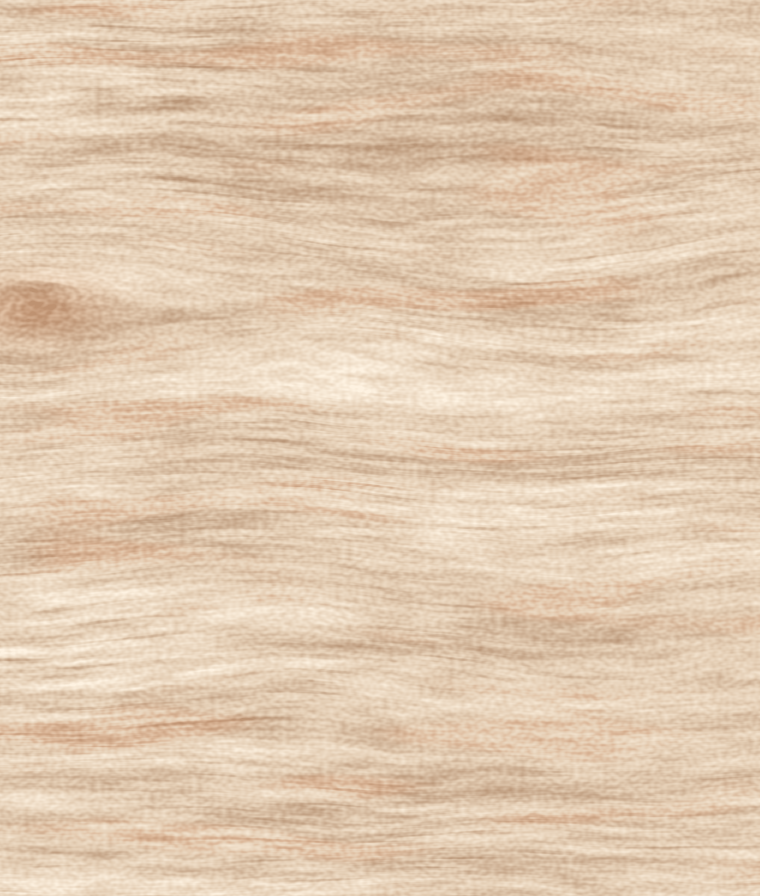
A Shadertoy shader for this texture:

```glsl
#define DARK_WOOD vec3(0.755, 0.625, 0.510)
#define MID_WOOD vec3(0.893, 0.805, 0.705)
#define PALE_WOOD vec3(0.985, 0.935, 0.865)
#define RED_STAIN vec3(0.020, -0.018, -0.030)
#define KNOT vec2(0.035, 0.655)
#define EYE vec2(0.410, 0.592)
#define BAND_AMOUNT 0.42
#define STREAK_AMOUNT 0.38
#define FIBRE_AMOUNT 0.36
#define SPECKLE_AMOUNT 0.30
#define WARP_AMOUNT 0.035

// Integer hash giving a unit gradient for each lattice point
vec2 latticeGradient(vec2 cell) {
    uvec2 q = uvec2(ivec2(cell)) * uvec2(1597334673u, 3812015801u);
    uint h = q.x ^ q.y;
    h = (h ^ (h >> 15)) * 2246822519u;
    h = (h ^ (h >> 13)) * 3266489917u;
    float angle = float((h ^ (h >> 16)) & 65535u) * 6.2831853 / 65536.0;
    return vec2(cos(angle), sin(angle));
}

float gradientNoise(vec2 p) {
    vec2 cell = floor(p), f = p - cell;
    vec2 w = f * f * f * (f * (f * 6.0 - 15.0) + 10.0);
    float a = dot(latticeGradient(cell), f);
    float b = dot(latticeGradient(cell + vec2(1, 0)), f - vec2(1, 0));
    float c = dot(latticeGradient(cell + vec2(0, 1)), f - vec2(0, 1));
    float d = dot(latticeGradient(cell + vec2(1, 1)), f - vec2(1, 1));
    return mix(mix(a, b, w.x), mix(c, d, w.x), w.y);
}

// Stretched octaves, each finer and rotated out of step with the last
float grainLayers(vec2 p, vec2 scale) {
    float sum = 0.0, weight = 0.8;
    for (int i = 0; i < 3; i++) {
        sum += weight * gradientNoise(p * scale + float(i) * 17.3);
        scale *= vec2(1.6, 1.9);
        weight *= 0.7;
    }
    return sum;
}

// Soft elliptical spot, 1 at its centre
float spot(vec2 offset, vec2 radius) {
    offset /= radius;
    return exp(-dot(offset, offset));
}

void mainImage(out vec4 fragColor, in vec2 fragCoord) {
    vec2 p = fragCoord / iResolution.y;
    vec2 fromKnot = p - KNOT, fromEye = p - EYE;
    float knot = spot(fromKnot, vec2(0.085, 0.038));
    float eye = spot(fromEye, vec2(0.130, 0.050));

    // Grain flow: gentle waves that open around the knot and the pale eye
    vec2 flow = p;
    flow.y += WARP_AMOUNT * gradientNoise(p * vec2(2.6, 5.0) + 3.7);
    flow.y += 0.006 * gradientNoise(p * vec2(7.0, 18.0) + 9.1);
    flow.y -= 0.6 * fromKnot.y * spot(fromKnot, vec2(0.16, 0.07));
    flow.y -= 0.5 * fromEye.y * eye;
    flow.y += 0.06 * p.x * spot(fromEye, vec2(0.40, 0.16));

    // Streaks are bolder in some patches, mostly toward the left
    float patchiness = gradientNoise(p * vec2(2.2, 6.0) + 21.0);
    float boldness = clamp(1.1 - 0.5 * p.x + 0.9 * patchiness, 0.45, 1.5);

    float bands = grainLayers(flow, vec2(1.3, 9.0));
    float streaks = grainLayers(flow + 5.0, vec2(2.6, 42.0));
    float fibres = grainLayers(flow + 11.0, vec2(13.0, 110.0));
    float speckle = gradientNoise(p * vec2(150.0, 235.0));
    float pores = smoothstep(0.18, 0.50, gradientNoise(flow * vec2(8.0, 165.0) + 31.0));

    float tone = 0.53 + BAND_AMOUNT * bands + STREAK_AMOUNT * boldness * streaks;
    tone += FIBRE_AMOUNT * mix(0.7, 1.0, boldness) * fibres + SPECKLE_AMOUNT * speckle;
    tone -= 0.20 * boldness * pores;

    // Pale eye, darker knot with curved rings, and one thin dark seam
    float ringDistance = length(fromKnot * vec2(1.0, 1.9));
    float rings = sin(ringDistance * 330.0 + 7.0 * gradientNoise(p * vec2(22.0, 40.0)));
    tone += 0.32 * eye * (1.0 + gradientNoise(p * vec2(14.0, 26.0)));
    tone -= knot * (0.24 + 0.10 * rings);
    tone -= 0.13 * spot(fromKnot - vec2(0.16, 0.0), vec2(0.20, 0.035));
    float seam = flow.y - 0.19;
    tone -= 0.16 * exp(-seam * seam / 4e-6) * smoothstep(0.75, 0.10, p.x);

    // Colour ramp with a warm stain on darker grain
    tone = clamp(tone, -0.1, 1.05);
    vec3 wood = mix(DARK_WOOD, MID_WOOD, min(tone * 2.0, 1.0));
    wood = mix(wood, PALE_WOOD, max(tone * 2.0 - 1.0, 0.0));
    float stain = smoothstep(0.05, 0.35, gradientNoise(flow * vec2(4.0, 24.0) + 43.0));
    wood += RED_STAIN * max(stain * smoothstep(0.65, 0.25, tone), knot);
    fragColor = vec4(wood, 1.0);
}
```
